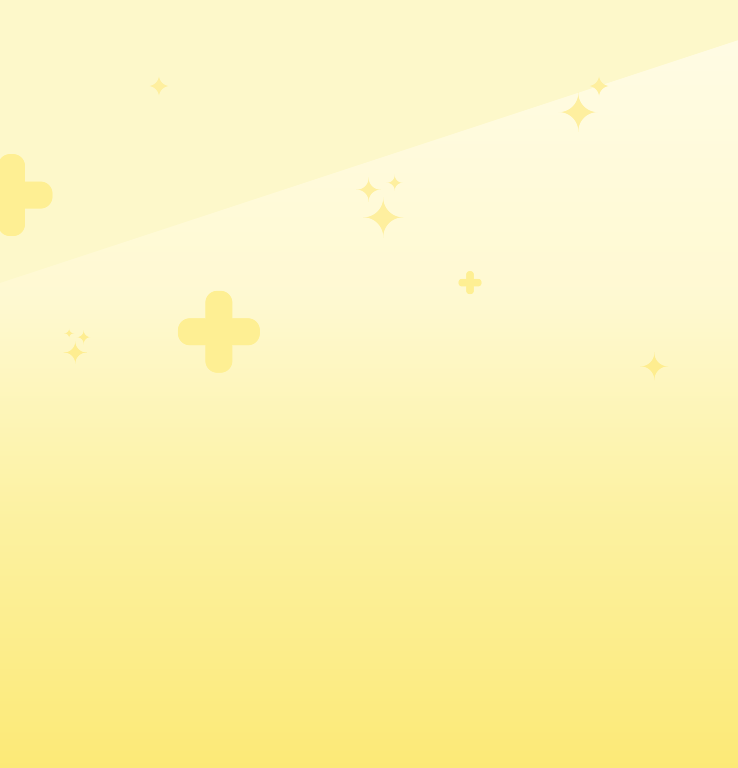
This background is drawn by a Shadertoy shader. Its source:

```glsl
// Soft yellow backdrop: a vertical gradient cut by a slanted pale panel,
// with rounded plus signs and four-pointed sparkles scattered on top.
// Every shape is a signed distance, in units of the canvas height.

const vec3 PANEL = vec3(0.993, 0.973, 0.793);
const vec3 PLUS_COLOR = vec3(0.998, 0.937, 0.575);
const vec3 SPARKLE_LOW = vec3(0.995, 0.929, 0.560);
const vec3 SPARKLE_HIGH = vec3(0.995, 0.938, 0.625);

// Each entry: centre x, centre y, radius
const vec3 SPARKLES[10] = vec3[10](
    vec3(0.207, 0.888, 0.0145), vec3(0.780, 0.888, 0.0145),
    vec3(0.753, 0.854, 0.0254), vec3(0.480, 0.753, 0.0156),
    vec3(0.514, 0.762, 0.0104), vec3(0.499, 0.717, 0.0260),
    vec3(0.098, 0.541, 0.0150), vec3(0.109, 0.561, 0.0092),
    vec3(0.090, 0.566, 0.0065), vec3(0.852, 0.523, 0.0180));

const vec3 PLUSES[3] = vec3[3](
    vec3(0.015, 0.746, 0.0534), vec3(0.285, 0.568, 0.0534),
    vec3(0.612, 0.632, 0.0150));

float roundedBox(vec2 p, vec2 halfSize, float corner) {
    vec2 q = abs(p) - halfSize + corner;
    return length(max(q, 0.0)) + min(max(q.x, q.y), 0.0) - corner;
}

// Two crossed bars with rounded ends
float plusSign(vec2 p, float radius) {
    vec2 bar = radius * vec2(1.0, 0.33);
    float corner = radius * 0.29;
    return min(roundedBox(p, bar, corner), roundedBox(p.yx, bar, corner));
}

// A square with a quarter circle carved out of each corner
float sparkle(vec2 p, float radius) {
    vec2 q = abs(p) - radius;
    return max(radius - length(q), max(q.x, q.y));
}

// Coverage of a shape, one pixel soft
float fill(float dist, float pixel) {
    return 1.0 - smoothstep(-0.5 * pixel, 0.5 * pixel, dist);
}

vec3 skyGradient(float y) {
    vec3 color = mix(vec3(0.988, 0.915, 0.465), vec3(0.990, 0.948, 0.640),
                     clamp(y / 0.34, 0.0, 1.0));
    color = mix(color, vec3(0.998, 0.977, 0.825), clamp((y - 0.34) / 0.28, 0.0, 1.0));
    return mix(color, vec3(1.0, 0.986, 0.893), clamp((y - 0.62) / 0.33, 0.0, 1.0));
}

void mainImage(out vec4 fragColor, in vec2 fragCoord) {
    float pixel = 1.0 / iResolution.y;
    vec2 p = fragCoord * pixel;

    // Gradient and slanted panel
    vec2 edgeNormal = normalize(vec2(0.329, -1.0));
    float panelDist = dot(p - vec2(0.0, 0.6315), edgeNormal);
    vec3 color = mix(skyGradient(p.y), PANEL, fill(panelDist, pixel));

    // Plus signs
    float plusDist = 1.0;
    for (int i = 0; i < PLUSES.length(); i++) {
        plusDist = min(plusDist, plusSign(p - PLUSES[i].xy, PLUSES[i].z));
    }
    color = mix(color, PLUS_COLOR, fill(plusDist, pixel));

    // Sparkles, paler toward the top
    float sparkleDist = 1.0;
    for (int i = 0; i < SPARKLES.length(); i++) {
        sparkleDist = min(sparkleDist, sparkle(p - SPARKLES[i].xy, SPARKLES[i].z));
    }
    vec3 sparkleColor = mix(SPARKLE_LOW, SPARKLE_HIGH, smoothstep(0.5, 0.75, p.y));
    color = mix(color, sparkleColor, fill(sparkleDist, pixel));

    fragColor = vec4(color, 1.0);
}
```
